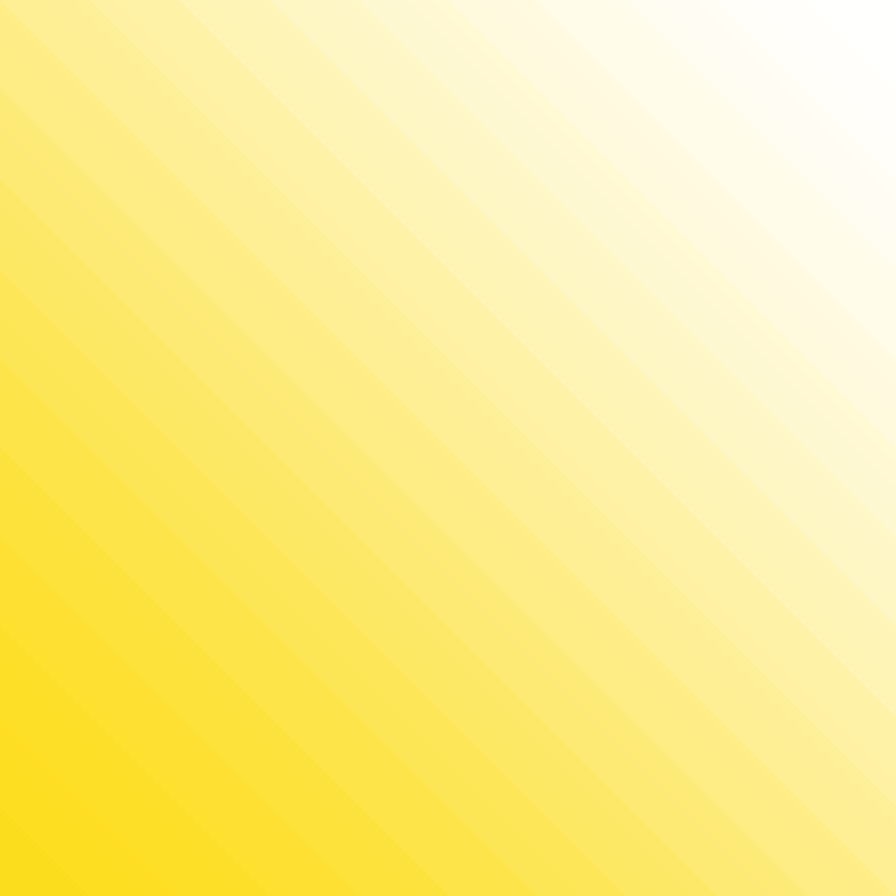
A WebGL 2 fragment shader for this background:

```glsl
#version 300 es
precision highp float;

uniform vec2 u_resolution;
out vec4 fragColor;

const vec3 GOLD = vec3(0.99, 0.867, 0.11);
const vec3 WHITE = vec3(1.0);
const float BAND_WIDTH = 0.1;
const float BAND_STRENGTH = 0.7;

// Staircase with one smoothed riser per unit; returns each step's centre
float softSteps(float x, float blur) {
    float nearest = floor(x + 0.5);
    float riser = smoothstep(-blur, blur, x - nearest);
    return nearest - 0.5 + riser;
}

// Gentle S-curve that keeps a little slope at both ends
float easeTone(float t) {
    t = clamp(t, 0.0, 1.0);
    return mix(t, smoothstep(0.0, 1.0, t), 0.87);
}

// Gold to white ramp along the diagonal
vec3 rampColor(float diagonal) {
    return mix(GOLD, WHITE, easeTone(diagonal * 0.5));
}

void main() {
    vec2 uv = gl_FragCoord.xy / u_resolution;
    float diagonal = uv.x + uv.y;

    // Parallel bands laid over the continuous ramp
    float pixel = 1.0 / min(u_resolution.x, u_resolution.y);
    float banded = BAND_WIDTH * softSteps(diagonal / BAND_WIDTH, pixel / BAND_WIDTH);
    float tone = mix(diagonal, banded, BAND_STRENGTH);

    fragColor = vec4(rampColor(tone), 1.0);
}
```
